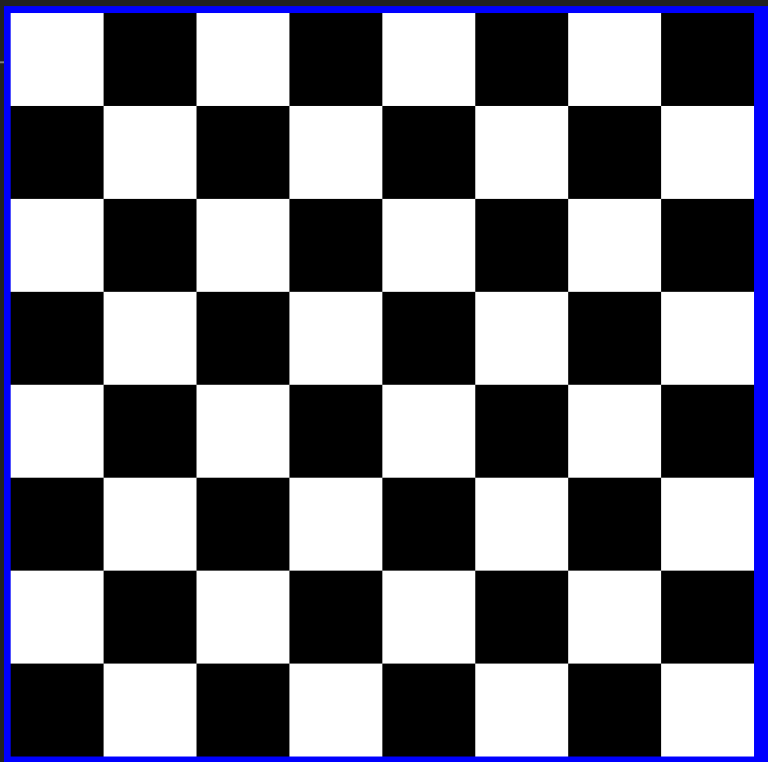
Reproduce this pattern procedurally as a Shadertoy shader.

```glsl
const float CELLS = 8.0;
const vec2 BOARD_MIN = vec2(0.0139, 0.0072);
const vec2 BOARD_MAX = vec2(0.9818, 0.9829);
const vec2 FRAME_MIN = vec2(0.0052, -0.1);
const vec2 FRAME_MAX = vec2(1.1, 0.992);
const vec3 BLACK = vec3(0.0);
const vec3 WHITE = vec3(1.0);
const vec3 FRAME_BLUE = vec3(0.0, 0.0, 1.0);
const vec3 MARGIN_GREY = vec3(0.13);
const vec3 TICK_GREY = vec3(0.5);

// Coverage of an axis-aligned rectangle, smoothed over one pixel
float rectMask(vec2 p, vec2 lo, vec2 hi, vec2 pixel) {
    vec2 inside = min(p - lo, hi - p) / pixel;
    vec2 cover = clamp(inside + 0.5, 0.0, 1.0);
    return cover.x * cover.y;
}

// Smoothed square wave: +1 on even cells, -1 on odd cells
vec2 squareWave(vec2 t, vec2 pixel) {
    vec2 edgeDist = 0.5 - abs(fract(t) - 0.5);
    vec2 parity = 1.0 - 2.0 * mod(floor(t), 2.0);
    return parity * clamp(2.0 * edgeDist / pixel, 0.0, 1.0);
}

// 0 on black squares, 1 on white squares
float checker(vec2 t, vec2 pixel) {
    vec2 wave = squareWave(t, pixel);
    return 0.5 - 0.5 * wave.x * wave.y;
}

void mainImage(out vec4 fragColor, in vec2 fragCoord) {
    vec2 uv = fragCoord / iResolution.xy;
    vec2 pixel = 1.0 / iResolution.xy;

    // Dark margin with a small tick on the left
    vec3 color = MARGIN_GREY;
    float tick = rectMask(uv, vec2(-0.1, 0.917), vec2(0.0052, 0.9195), pixel);
    color = mix(color, TICK_GREY, tick);

    // Frame, wider on the right
    color = mix(color, FRAME_BLUE, rectMask(uv, FRAME_MIN, FRAME_MAX, pixel));

    // Checkered board
    vec2 scale = CELLS / (BOARD_MAX - BOARD_MIN);
    vec2 cell = clamp((uv - BOARD_MIN) * scale, 0.001, CELLS - 0.001);
    // Keep the outermost squares solid up to the board edge
    vec2 halfCell = vec2(0.5);
    vec2 solid = step(cell, halfCell) + step(CELLS - halfCell, cell);
    vec2 center = floor(cell) + 0.5;
    cell = mix(cell, center, solid);
    vec3 board = mix(BLACK, WHITE, checker(cell, pixel * scale));
    color = mix(color, board, rectMask(uv, BOARD_MIN, BOARD_MAX, pixel));

    fragColor = vec4(color, 1.0);
}
```
